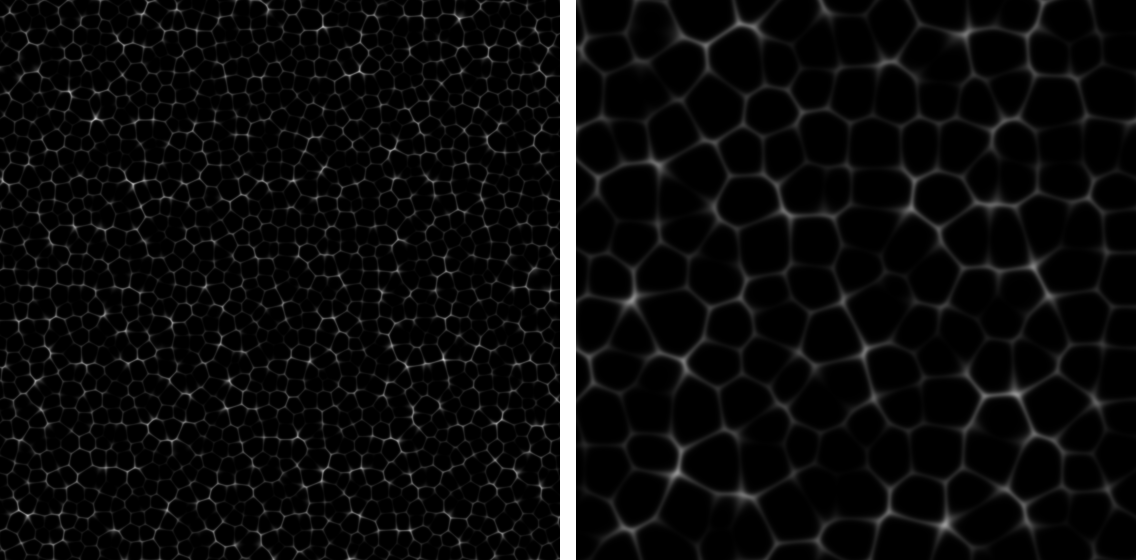
Left: the whole. Right: its middle third, enlarged.
Reproduce this texture procedurally as a three.js fragment shader.

```glsl
// Draws a faint grey web of rounded cells on black, like a fine foam film.
// Smooth cellular noise blends bubbles of random radius: walls glow where
// bubbles tie, and shine brightest at joints with wide gaps between them.

varying vec2 vUv;

const float CELLS_ACROSS = 37.0;
const float SEED_JITTER = 0.8;
const float MAX_RADIUS = 0.22;
const float WALL_SHARPNESS = 15.0;
const float GLOW_GAIN = 0.6;
const float GLOW_POWER = 2.5;
const vec3 FILM_COLOR = vec3(1.0);

vec3 hash3(vec2 p) {
  vec3 q = vec3(dot(p, vec2(127.1, 311.7)),
                dot(p, vec2(269.5, 183.3)),
                dot(p, vec2(419.2, 371.9)));
  return fract(sin(q) * 43758.545);
}

// Signed distance to the bubble of one grid cell; odd rows are staggered.
float bubbleDistance(vec2 p, vec2 cell, float jitter, float maxRadius) {
  vec3 random = hash3(cell);
  float rowShift = 0.5 * mod(cell.y, 2.0) - 0.25;
  vec2 center = cell + 0.5 + jitter * (random.xy - 0.5);
  return distance(p, center + vec2(rowShift, 0.0)) - maxRadius * random.z;
}

// Returns x: wall strength (1 on a wall, more at a joint),
//         y: blended distance to the nearest bubbles.
vec2 smoothCells(vec2 p, float sharpness, float jitter, float maxRadius) {
  vec2 home = floor(p);
  float weightSum = 0.0;
  float squareSum = 0.0;
  float distanceSum = 0.0;
  for (int j = -2; j <= 2; j++) {
    for (int i = -2; i <= 2; i++) {
      vec2 cell = home + vec2(float(i), float(j));
      float d = bubbleDistance(p, cell, jitter, maxRadius);
      float weight = exp(-sharpness * d);
      weightSum += weight;
      squareSum += weight * weight;
      distanceSum += weight * d;
    }
  }
  float wall = 2.0 * (1.0 - squareSum / (weightSum * weightSum));
  return vec2(wall, distanceSum / weightSum);
}

// Walls across wide gaps glow more than those between close bubbles.
float filmGlow(vec2 cells, float gain, float power) {
  return gain * cells.x * pow(max(cells.y, 0.0), power);
}

void main() {
  vec2 cells = smoothCells(vUv * CELLS_ACROSS, WALL_SHARPNESS,
                           SEED_JITTER, MAX_RADIUS);
  float glow = filmGlow(cells, GLOW_GAIN, GLOW_POWER);
  gl_FragColor = vec4(FILM_COLOR * min(glow, 1.0), 1.0);
}
```
